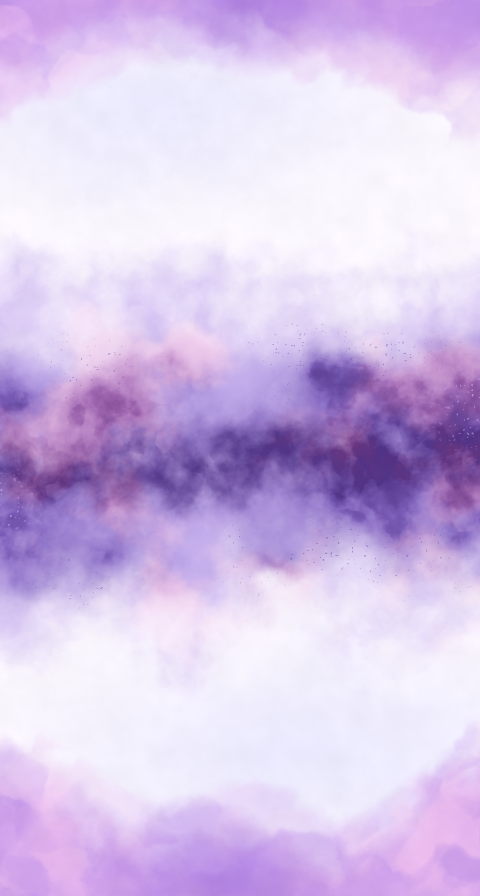
Write a Shadertoy shader that draws this background.

```glsl
// Violet watercolour: a dark misty band between lilac clouds above and below.

float hash(vec2 p) {
    return fract(sin(dot(p, vec2(127.1, 311.7))) * 43758.5453);
}

float noise(vec2 p) {
    vec2 i = floor(p), f = fract(p);
    f = f * f * (3.0 - 2.0 * f);
    return mix(mix(hash(i), hash(i + vec2(1, 0)), f.x),
               mix(hash(i + vec2(0, 1)), hash(i + vec2(1, 1)), f.x), f.y);
}

float fbm(vec2 p) {
    float sum = 0.0, amp = 0.5;
    for (int i = 0; i < 6; i++) {
        sum += amp * noise(p);
        p = mat2(1.6, 1.2, -1.2, 1.6) * p + 3.7;
        amp *= 0.53;
    }
    return sum * 0.92;
}

// Overlapping round brush dabs: the tone of the nearest jittered cell
float dabs(vec2 p) {
    vec2 cell = floor(p);
    float sum = 0.0, total = 0.0;
    for (int k = 0; k < 9; k++) {
        vec2 c = cell + vec2(k % 3 - 1, k / 3 - 1);
        vec2 d = c + vec2(hash(c + 3.0), hash(c + 8.0)) - p;
        float weight = exp(-14.0 * dot(d, d));
        sum += weight * hash(c + 17.0);
        total += weight;
    }
    return sum / total;
}

// Soft elliptical pool of pigment
float pool(vec2 p, float x, float y, float rx, float ry) {
    vec2 d = (p - vec2(x, y)) / vec2(rx, ry);
    return exp(-dot(d, d));
}

// Scattered droplets, one candidate per grid cell
float droplets(vec2 p, float cells, float density) {
    vec2 cell = floor(p * cells);
    vec2 offset = 0.3 + 0.4 * vec2(hash(cell + 5.0), hash(cell + 9.0));
    float radius = 0.05 + 0.2 * hash(cell + 13.0);
    float d = length(fract(p * cells) - offset);
    return step(hash(cell), density) * (1.0 - smoothstep(radius - 0.1, radius + 0.1, d));
}

// Billowing cloud made of overlapping washes; depth is positive inside
vec3 cloud(vec3 colour, vec2 p, float depth, float violet) {
    for (int i = 0; i < 4; i++) {
        float k = float(i);
        vec2 r = p + 0.035 * (fbm(p * 22.0 + k) - 0.48);
        float n = 0.75 * fbm(r * (10.0 + 4.0 * k) + 7.3 * k) + 0.25 * dabs(r * 24.0 + 5.0 * k);
        float wash = smoothstep(-0.012, 0.016 + 0.008 * k, depth + 0.012 - 0.02 * k + (n - 0.48) * 0.11);
        float tone = 0.65 * fbm(r * 13.0 + 19.0 + 4.0 * k) + 0.35 * dabs(r * 20.0 + 9.0 * k);
        vec3 tint = mix(vec3(0.93, 0.70, 0.92), vec3(0.72, 0.50, 0.89), smoothstep(0.36, 0.60, tone));
        tint = mix(tint, vec3(0.60, 0.38, 0.85) + 0.25 * (tone - 0.48), violet * 0.9);
        colour = mix(colour, tint, wash * (0.22 + 0.07 * k));
    }
    return colour;
}

void mainImage(out vec4 fragColor, in vec2 fragCoord) {
    vec2 uv = fragCoord / iResolution.xy;
    vec2 p = fragCoord / iResolution.y;

    // Ragged coordinates shared by the pigment pools
    vec2 warp = vec2(fbm(p * 20.0), fbm(p * 20.0 + 31.0)) - 0.48;
    vec2 q = uv + warp * vec2(0.15, 0.075);
    vec2 r = p + warp * 0.03;
    float grain = fbm(p * 45.0 + 8.0) - 0.48;
    float broad = fbm(r * 10.0 + 2.0) - 0.48;
    float dab = 0.5 * (dabs(r * 30.0) + dabs(r * 62.0 + 4.0)) - 0.5;

    // Pale paper with cool tints near the clouds
    vec3 colour = vec3(0.985, 0.97, 0.995);
    float cool = pool(q, 0.32, 0.88, 0.4, 0.09) + pool(q, 0.62, 0.16, 0.45, 0.1);
    colour = mix(colour, vec3(0.89, 0.89, 0.99), min(cool, 1.0) * 0.7);

    // Lilac and pink haze around the band
    float axis = 0.473 + 0.022 * uv.x;
    float d = q.y - axis;
    float haze = 1.0 - smoothstep(0.06, 0.24, abs(d - 0.012) + broad * 0.22 + dab * 0.03);
    float rosy = smoothstep(0.40, 0.62, fbm(p * 10.0 + 71.0));
    colour = mix(colour, mix(vec3(0.78, 0.69, 0.94), vec3(0.94, 0.79, 0.93), rosy), haze * 0.9);

    // Violet body of the band, with pools rising and sinking from it
    float body = 0.72 * exp(-pow(d / 0.085, 2.0));
    body += 0.55 * pool(q, 0.22, 0.54, 0.11, 0.04) + 0.6 * pool(q, 0.73, 0.585, 0.08, 0.035);
    body += 0.5 * pool(q, 0.95, 0.555, 0.13, 0.055) + 0.55 * pool(q, 0.0, 0.555, 0.08, 0.05);
    body += 0.6 * pool(q, 0.03, 0.39, 0.13, 0.05) + 0.55 * pool(q, 0.25, 0.37, 0.08, 0.035);
    body += 0.5 * pool(q, 0.79, 0.425, 0.12, 0.045) + 0.5 * pool(q, 1.0, 0.41, 0.09, 0.05);
    body += 0.5 * pool(q, 0.39, 0.585, 0.06, 0.025) + 0.5 * pool(q, 0.6, 0.368, 0.06, 0.025);
    body *= 0.95 + 1.5 * broad + 1.0 * grain + 0.4 * dab;
    vec3 violet = mix(vec3(0.48, 0.36, 0.73), vec3(0.63, 0.40, 0.70), rosy);
    colour = mix(colour, violet, clamp(body, 0.0, 0.92));

    // Dark core running across the band
    float core = 0.65 * exp(-pow((d + 0.004) / 0.03, 2.0)) + 0.35 * smoothstep(0.7, 1.2, body);
    core += 0.35 * pool(q, 0.55, 0.51, 0.13, 0.025) + 0.35 * pool(q, 0.42, 0.455, 0.11, 0.025);
    core *= 1.0 + 1.3 * broad + 1.2 * grain + 0.5 * dab;
    colour = mix(colour, mix(vec3(0.28, 0.17, 0.49), vec3(0.37, 0.17, 0.46), rosy), clamp(core, 0.0, 0.85));

    // Fine dark spatter on the fringes, pale spatter at the sides
    float fringe = smoothstep(0.06, 0.1, abs(d)) * (1.0 - smoothstep(0.12, 0.17, abs(d)));
    float spatter = droplets(r, 230.0, 0.22) * smoothstep(0.0, 0.12, broad);
    colour = mix(colour, vec3(0.48, 0.32, 0.66), spatter * fringe * 0.5);
    float sides = pool(uv, 0.0, 0.435, 0.07, 0.04) + pool(uv, 1.0, 0.545, 0.09, 0.05);
    colour = mix(colour, vec3(0.78, 0.65, 0.93), droplets(r + 3.0, 170.0, 0.4) * sides * 0.7);

    // Upper and lower clouds, each with a denser violet heart
    float topEdge = 0.09 + 0.025 * cos(6.283 * (uv.x - 0.95)) + 0.012 * cos(12.566 * uv.x);
    float topHeart = pool(q, 0.51, 1.0, 0.25, 0.075) + 0.5 * pool(q, 0.97, 0.98, 0.14, 0.06);
    colour = cloud(colour, p, topEdge - 1.0 + uv.y, min(topHeart, 1.0));
    float lowEdge = 0.12 + 0.035 * cos(6.283 * (uv.x - 0.03)) + 0.02 * cos(12.566 * uv.x);
    colour = cloud(colour, p + 5.0, lowEdge - uv.y, pool(q, 0.46, 0.03, 0.23, 0.075));
    fragColor = vec4(clamp(colour + grain * 0.04, 0.0, 1.0), 1.0);
}
```
